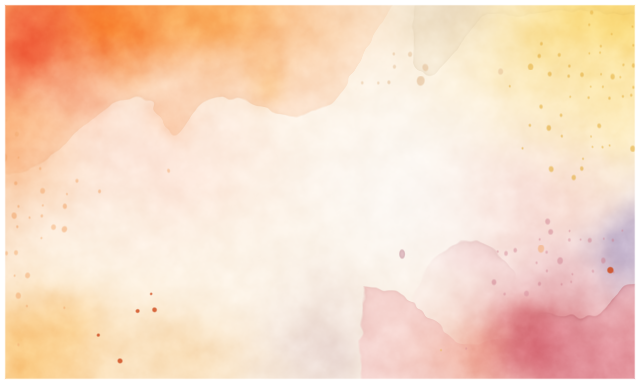
Write a Shadertoy shader that draws this background.

```glsl
float hash(vec2 p) {
    vec3 q = fract(vec3(p.xyx) * 0.1031);
    q += dot(q, q.yzx + 33.33);
    return fract((q.x + q.y) * q.z);
}

float noise(vec2 p) {
    vec2 i = floor(p), f = fract(p);
    f = f * f * (3.0 - 2.0 * f);
    return mix(mix(hash(i), hash(i + vec2(1, 0)), f.x),
               mix(hash(i + vec2(0, 1)), hash(i + vec2(1, 1)), f.x), f.y);
}

float fbm(vec2 p) {
    float sum = 0.0, amp = 0.5;
    for (int i = 0; i < 5; i++) {
        sum += amp * noise(p);
        p = mat2(1.6, 1.2, -1.2, 1.6) * p + 7.3;
        amp *= 0.5;
    }
    return sum;
}

float bump(float x, float centre, float width) {
    x = (x - centre) / width;
    return exp(-x * x);
}

float blob(vec2 p, vec2 centre, vec2 radius) {
    p = (p - centre) / radius;
    return exp(-dot(p, p));
}

// Soft pool of pigment
void wash(inout vec3 col, vec2 p, vec2 centre, vec2 radius, vec3 pigment, float strength) {
    col = mix(col, pigment, strength * blob(p, centre, radius));
}

// Filled stain, d > 0 inside, with pigment gathered along its rim
void stain(inout vec3 col, float d, vec3 pigment, float fill, float rim) {
    float cover = smoothstep(-0.002, 0.004, d);
    col = mix(col, pigment, cover * fill);
    col *= mix(vec3(1), pigment * 0.85, cover * rim * exp(-max(d, 0.0) / 0.006));
}

// Random droplets whose density falls off around a centre
float splatter(vec2 p, float cells, vec2 centre, vec2 radius, float density) {
    vec2 g = p * cells, id = floor(g);
    vec2 spot = 0.3 + 0.4 * vec2(hash(id + 11.0), hash(id + 29.0));
    float size = 0.07 + 0.2 * pow(hash(id + 47.0), 2.0);
    float d = length((fract(g) - spot) * vec2(1.0, 0.8));
    float present = step(hash(id + 3.0), density * blob(id / cells, centre, radius));
    float soft = cells / iResolution.y;
    return present * (1.0 - smoothstep(size - soft, size + soft, d));
}

void mainImage(out vec4 fragColor, in vec2 fragCoord) {
    vec2 p = fragCoord / iResolution.y;
    vec2 warp = vec2(fbm(p * 6.0), fbm(p * 6.0 + 40.0)) - 0.48;
    vec2 q = p + 0.14 * warp;
    vec2 e = p + 0.045 * warp + 0.012 * (noise(p * 45.0) - 0.5);
    float grain = fbm(p * 22.0) - 0.48;

    // Pale ground
    vec3 col = vec3(0.99, 0.955, 0.905);
    wash(col, q, vec2(1.08, 0.48), vec2(0.32, 0.24), vec3(0.985, 0.97, 0.955), 0.9);
    wash(col, q, vec2(0.40, 0.59), vec2(0.30, 0.18), vec3(0.99, 0.89, 0.84), 0.85);
    wash(col, q, vec2(0.00, 0.50), vec2(0.13, 0.22), vec3(0.98, 0.86, 0.75), 0.8);
    wash(col, q, vec2(1.43, 0.48), vec2(0.18, 0.17), vec3(0.97, 0.85, 0.82), 0.8);

    // Scalloped orange sheet along the top
    float edge = mix(0.56, 0.75, smoothstep(0.05, 0.35, e.x)) - 0.095 * bump(e.x, 0.46, 0.05)
               - 0.05 * bump(e.x, 0.76, 0.11) + 0.25 * smoothstep(0.86, 1.05, e.x);
    float fade = 1.0 - smoothstep(0.55, 1.1, p.x);
    stain(col, e.y - edge, vec3(0.985, 0.84, 0.73), 0.4 + 0.4 * fade, 0.16 * fade);
    col = mix(col, vec3(0.98, 0.72, 0.46), smoothstep(0.7, 1.02, q.y) * (1.0 - smoothstep(0.5, 1.15, q.x)));
    wash(col, q, vec2(0.02, 0.70), vec2(0.14, 0.16), vec3(0.98, 0.66, 0.42), 0.8);
    wash(col, q, vec2(0.20, 0.73), vec2(0.09, 0.08), vec3(0.97, 0.68, 0.54), 0.5);
    wash(col, q, vec2(0.46, 0.70), vec2(0.07, 0.05), vec3(0.98, 0.74, 0.58), 0.45);
    wash(col, q, vec2(0.68, 0.79), vec2(0.06, 0.07), vec3(0.98, 0.75, 0.48), 0.55);
    wash(col, q, vec2(0.28, 0.95), vec2(0.17, 0.11), vec3(0.97, 0.48, 0.16), 0.95);
    wash(col, q, vec2(0.07, 0.90), vec2(0.13, 0.12), vec3(0.94, 0.36, 0.22), 0.95);
    wash(col, q, vec2(0.55, 0.97), vec2(0.16, 0.10), vec3(0.98, 0.65, 0.31), 0.7);

    // Beige drip and yellow corner
    wash(col, q, vec2(1.62, 0.94), vec2(0.33, 0.21), vec3(0.98, 0.85, 0.46), 0.95);
    wash(col, q, vec2(1.60, 0.72), vec2(0.18, 0.14), vec3(0.99, 0.91, 0.68), 0.6);
    wash(col, q, vec2(1.16, 1.00), vec2(0.18, 0.10), vec3(0.91, 0.84, 0.73), 0.75);
    float drip = e.y - 0.86 + 0.06 * bump(e.x, 1.115, 0.045) - 0.1 * smoothstep(1.16, 1.28, e.x);
    stain(col, min(drip, e.x - 1.075), vec3(0.93, 0.87, 0.77), 0.4 * (1.0 - smoothstep(1.15, 1.3, p.x)), 0.15);

    // Amber and grey pools along the bottom
    wash(col, q, vec2(0.06, 0.07), vec2(0.26, 0.18), vec3(0.98, 0.78, 0.49), 0.95);
    wash(col, q, vec2(0.49, 0.06), vec2(0.17, 0.13), vec3(0.97, 0.84, 0.66), 0.8);
    wash(col, q, vec2(0.84, 0.08), vec2(0.14, 0.16), vec3(0.90, 0.82, 0.80), 0.8);

    // Rose clouds on the lower right
    wash(col, q, vec2(1.50, 0.28), vec2(0.24, 0.13), vec3(0.93, 0.77, 0.79), 0.75);
    wash(col, q, vec2(1.66, 0.36), vec2(0.09, 0.13), vec3(0.73, 0.67, 0.79), 0.85);
    float upperRim = smoothstep(1.08, 1.25, p.x) * smoothstep(0.26, 0.33, p.y);
    stain(col, 0.135 - length(e - vec2(1.22, 0.24)), vec3(0.95, 0.82, 0.82),
          0.15 + 0.5 * upperRim, 0.3 * upperRim);
    float cloud = 0.255 - 0.145 * smoothstep(1.03, 1.22, e.x) - e.y;
    stain(col, min(cloud, 0.7 * (e.x - 0.945)), vec3(0.96, 0.80, 0.79), 0.75, 0.25 * smoothstep(0.1, 0.2, p.y));
    wash(col, q, vec2(1.27, 0.08), vec2(0.12, 0.12), vec3(0.94, 0.64, 0.54), 0.8);
    wash(col, q, vec2(1.43, 0.10), vec2(0.14, 0.13), vec3(0.83, 0.38, 0.43), 0.95);
    wash(col, q, vec2(1.60, 0.07), vec2(0.16, 0.12), vec3(0.88, 0.52, 0.56), 0.85);
    float ridge = 0.185 + 0.08 * smoothstep(1.54, 1.66, e.x) - e.y;
    float ridgeFade = smoothstep(1.38, 1.5, p.x);
    stain(col, ridge, vec3(0.89, 0.58, 0.62), 0.55 * ridgeFade, 0.4 * ridgeFade);

    // Fine droplets, then a few bold ones
    vec2 s = p + 0.012 * warp;
    col = mix(col, vec3(0.90, 0.70, 0.28), 0.65 * splatter(s, 38.0, vec2(1.59, 0.76), vec2(0.15, 0.16), 0.6));
    col = mix(col, vec3(0.88, 0.72, 0.55), 0.5 * splatter(s, 25.0, vec2(1.05, 0.78), vec2(0.16, 0.06), 0.45));
    col = mix(col, vec3(0.95, 0.66, 0.43), 0.55 * splatter(s + 3.0, 33.0, vec2(3.07, 3.40), vec2(0.09, 0.22), 0.5));
    col = mix(col, vec3(0.82, 0.52, 0.58), 0.5 * splatter(s, 36.0, vec2(1.46, 0.31), vec2(0.18, 0.10), 0.5));
    vec3 drops[6] = vec3[6](vec3(0.315, 0.06, 0.006), vec3(0.36, 0.19, 0.005), vec3(0.405, 0.192, 0.006),
        vec3(0.395, 0.235, 0.003), vec3(0.257, 0.126, 0.004), vec3(1.592, 0.297, 0.008));
    float soft = 1.0 / iResolution.y;
    for (int i = 0; i < 6; i++) {
        float d = length(s - drops[i].xy) - drops[i].z;
        col = mix(col, vec3(0.82, 0.33, 0.16), 0.9 * (1.0 - smoothstep(-soft, soft, d)));
    }
    stain(col, 0.011 - length((s - vec2(1.046, 0.34)) * vec2(1.4, 0.9)), vec3(0.89, 0.74, 0.77), 0.8, 0.4);

    // Pigment grain and white paper margin
    col *= 1.0 + grain * (1.03 - col) * 0.6;
    vec2 halfSize = 0.5 * iResolution.xy / iResolution.y;
    vec2 margin = halfSize - abs(p - halfSize);
    col = mix(vec3(1), col, smoothstep(-soft, soft, min(margin.x, margin.y) - 0.0135));
    fragColor = vec4(clamp(col, 0.0, 1.0), 1.0);
}
```
